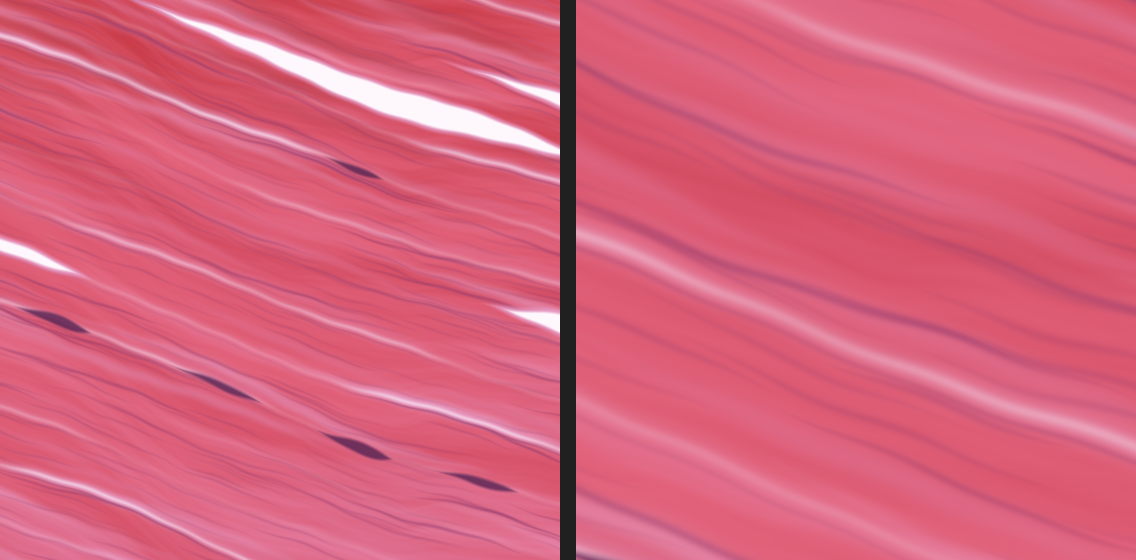
Left, the full canvas; right, a detail of the centre.
Give the GLSL for this texture, as a three.js fragment shader.

```glsl
varying vec2 vUv;

#define RED vec3(0.81, 0.26, 0.31)
#define FLESH vec3(0.87, 0.36, 0.455)
#define PINK vec3(0.87, 0.45, 0.59)
#define LILAC vec3(0.91, 0.65, 0.82)
#define WHITE vec3(0.995, 0.97, 0.99)
#define PURPLE vec3(0.56, 0.22, 0.42)
#define NUCLEUS vec3(0.36, 0.15, 0.33)
#define SLOPE 0.36
#define SEAM_START 0.165
#define SEAM_STEP 0.096
#define NUCLEUS_STEP 0.25
#define GRAIN 0.032

vec3 hash3(vec2 p) {
  vec3 h = vec3(dot(p, vec2(127.1, 311.7)), dot(p, vec2(269.5, 183.3)), dot(p, vec2(113.5, 271.9)));
  return fract(sin(h) * 43758.5453);
}

// Canvas to fibre space: x runs along the fibres, y across them.
vec2 flow(vec2 uv) {
  float across = uv.y + SLOPE * uv.x;
  across -= 0.011 * cos(6.0 * uv.x - 0.6);
  across += 0.003 * sin(19.0 * uv.x + 9.0 * uv.y) + 0.001 * sin(57.0 * uv.x - 31.0 * uv.y);
  return vec2(uv.x, across);
}

// Layered sines, each octave bent by the ones before it.
float fibres(vec2 q) {
  float sum = 0.0;
  float amp = 0.5;
  for (int i = 0; i < 6; i++) {
    q.y += 0.8 * sin(q.x * 1.3 + float(i) * 2.1);
    sum += amp * sin(q.y + 1.3 * sin(q.x + 1.5 * sum));
    q = q * vec2(1.75, 1.9) + vec2(1.7, 4.1);
    amp *= 0.66;
  }
  return sum;
}

// Cellular noise whose cells hold tapered, slightly tilted streaks.
float streaks(vec2 p, vec2 grid, float width, float density) {
  vec2 q = p * grid + grid.yx;
  vec2 base = floor(q);
  float best = 0.0;
  for (int j = -1; j <= 1; j++) {
    for (int i = -1; i <= 1; i++) {
      vec2 cell = base + vec2(float(i), float(j));
      vec3 r = hash3(cell);
      vec2 d = q - cell - r.xy;
      float tilt = fract(r.z * 17.0) - 0.5;
      d.y += 0.5 * tilt * d.x + 0.1 * sin(5.0 * d.x + 6.0 * r.x);
      float along = d.x / (0.5 + 0.45 * r.y);
      float taper = max(1.0 - along * along, 0.0);
      float s = d.y / (width * (0.25 + taper));
      float strength = step(r.z, density) * (0.45 + 0.55 * r.x);
      best = max(best, strength * taper * exp(-s * s));
    }
  }
  return best;
}

// Approximate distance to a spindle that is fuller on its right side.
float spindle(vec2 d, vec2 size) {
  float t = d.x / size.x;
  return abs(d.y) - size.y * (1.0 - t * t) * (1.0 + 0.4 * clamp(t, -1.0, 1.0));
}

float clefts(vec2 p) {
  float d = spindle(p - vec2(0.65, 1.083), vec2(0.39, 0.024));
  d = min(d, spindle(p - vec2(1.06, 1.178), vec2(0.21, 0.016)));
  d = min(d, spindle(p - vec2(0.0, 0.552), vec2(0.14, 0.012)));
  return min(d, spindle(p - vec2(1.03, 0.773), vec2(0.13, 0.020)));
}

void main() {
  vec2 p = flow(vUv);

  // Muscle tone: redder at the top, pinker at the bottom
  float grain = fibres(p * vec2(3.0, 22.0));
  float broad = sin(p.y * 13.0 + 2.0 * sin(p.x * 3.1 + 1.0)) * sin(p.x * 4.3 + p.y * 5.0);
  float tone = 0.74 - 0.5 * vUv.y + 0.13 * grain + 0.08 * broad;
  vec3 color = mix(RED, FLESH, smoothstep(0.05, 0.5, tone));
  color = mix(color, PINK, smoothstep(0.5, 1.0, tone));
  color += GRAIN * grain * vec3(0.7, 0.9, 0.9);

  // Scattered streaks between the fibres
  color = mix(color, LILAC, 0.5 * streaks(p, vec2(2.0, 12.0), 0.11, 0.5));
  color = mix(color, PINK, 0.6 * streaks(p, vec2(3.1, 23.0), 0.18, 0.6));
  color = mix(color, PURPLE, 0.6 * streaks(p, vec2(3.3, 17.0), 0.045, 0.55));
  color = mix(color, PURPLE, 0.28 * streaks(p, vec2(7.0, 52.0), 0.12, 0.5));
  float maroon = streaks(p, vec2(2.7, 14.0), 0.16, 0.6) * smoothstep(0.55, 1.0, vUv.y);
  color = mix(color, RED * 0.78, 0.5 * maroon);

  // Seams: pale lanes of varying strength, brightening along their length
  float lane = floor((p.y - SEAM_START) / SEAM_STEP + 0.5);
  float off = p.y - SEAM_START - lane * SEAM_STEP - 0.006 * sin(7.0 * p.x + 2.0 * lane);
  float strength = 0.55 + 0.45 * cos((lane - 4.0) * 1.46);
  float wave = sin(5.0 * p.x + 2.4 * lane) + 0.6 * sin(13.0 * p.x + lane);
  strength *= 0.25 + 0.75 * smoothstep(-0.6, 1.1, wave);
  color = mix(color, LILAC, 0.75 * strength * exp(-off * off / 0.00009));
  color = mix(color, WHITE, 0.5 * strength * exp(-off * off / 0.000014));
  float rim = (off + 0.009) / 0.0022;
  color = mix(color, PURPLE, 0.4 * strength * exp(-rim * rim));

  // Nuclei: dark spindles repeated along every fifth seam
  float slot = floor(p.x / NUCLEUS_STEP);
  vec3 r = hash3(vec2(slot, lane));
  vec2 d = vec2(p.x - (slot + 0.38 + 0.24 * r.x) * NUCLEUS_STEP, off + 0.003);
  float present = step(abs(mod(lane, 5.0) - 3.0), 0.5) * step(r.z, lane > 5.0 ? 0.6 : 0.95);
  float body = spindle(d, vec2(0.045 + 0.025 * r.y, 0.006 + 0.005 * r.z));
  float ink = 1.0 - smoothstep(-0.005, 0.0035, body + 0.0015 * grain);
  color = mix(color, NUCLEUS, 0.85 * present * ink);

  // Open clefts with a soft lilac border
  float gap = clefts(p) + 0.0012 * grain;
  color = mix(color, LILAC, 0.8 * (1.0 - smoothstep(-0.001, 0.010, gap)));
  color = mix(color, WHITE, 1.0 - smoothstep(-0.005, 0.002, gap));

  gl_FragColor = vec4(clamp(color, 0.0, 1.0), 1.0);
}
```
